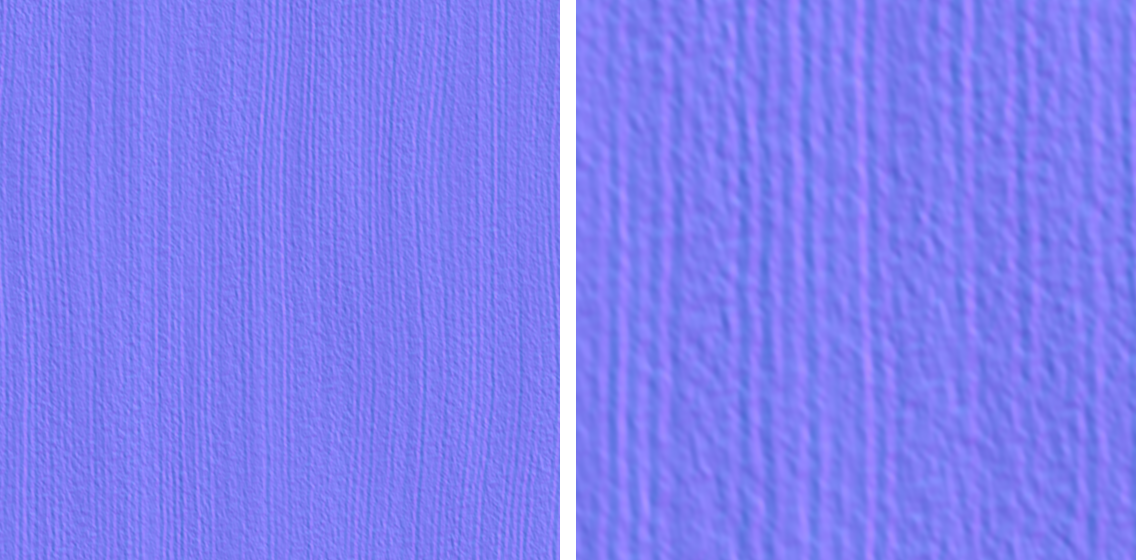
Left: the whole. Right: its middle third, enlarged.
Give the GLSL for this texture map, as a WebGL 1 fragment shader.

```glsl
precision highp float;
uniform vec2 u_resolution;

const vec3 BASE_COLOR = vec3(0.495, 0.492, 0.955);
const float SLOPE_STEP = 0.0012;
const float GROOVE_DEPTH = 0.00036;
const float GRAIN_DEPTH = 0.00030;
const float SHADE_DEPTH = 0.03;

float hash(vec2 p) {
  vec3 q = fract(p.xyx * vec3(0.1031, 0.1030, 0.0973));
  q += dot(q, q.yzx + 33.33);
  return fract((q.x + q.y) * q.z);
}

float fade(float t) {
  return t * t * (3.0 - 2.0 * t);
}

float valueNoise(vec2 p) {
  vec2 cell = floor(p);
  vec2 f = fract(p);
  float low = mix(hash(cell), hash(cell + vec2(1.0, 0.0)), fade(f.x));
  float high = mix(hash(cell + vec2(0.0, 1.0)), hash(cell + 1.0), fade(f.x));
  return mix(low, high, fade(f.y));
}

// Height along one fibre; every other fibre is raised into a ridge
float strand(float column, float y, float ridge) {
  y += 20.0 * hash(vec2(column, 71.0));
  float cell = floor(y);
  float h = mix(hash(vec2(column, cell)), hash(vec2(column, cell + 1.0)), fade(fract(y)));
  return h + ridge * mod(column, 2.0);
}

float fibres(vec2 p, float ridge) {
  float column = floor(p.x);
  return mix(strand(column, p.y, ridge), strand(column + 1.0, p.y, ridge), fade(fract(p.x)));
}

// Long, closely packed grooves that drift slightly sideways
float grooveHeight(vec2 p) {
  p.x += 0.022 * valueNoise(p * vec2(8.0, 3.0) + 5.0);
  p.x += 0.0022 * valueNoise(p * vec2(50.0, 32.0) + 17.0);
  return fibres(p * vec2(156.0, 2.2) + 40.0, 0.6)
       + 0.7 * fibres(p * vec2(83.0, 3.0) + 300.0, 0.0);
}

// Fine crinkles between the grooves, drawn out along them
float grainHeight(vec2 p) {
  vec2 d = vec2(p.x + 0.2 * p.y, p.y - 0.2 * p.x);
  return valueNoise(d * vec2(175.0, 105.0) + 200.0)
       + 0.5 * valueNoise(d * vec2(260.0, 205.0) + 500.0);
}

vec2 grooveSlope(vec2 p, float e) {
  vec2 dx = vec2(e, 0.0);
  vec2 dy = vec2(0.0, e);
  return vec2(grooveHeight(p + dx) - grooveHeight(p - dx),
              grooveHeight(p + dy) - grooveHeight(p - dy)) / (2.0 * e);
}

vec2 grainSlope(vec2 p, float e) {
  vec2 dx = vec2(e, 0.0);
  vec2 dy = vec2(0.0, e);
  return vec2(grainHeight(p + dx) - grainHeight(p - dx),
              grainHeight(p + dy) - grainHeight(p - dy)) / (2.0 * e);
}

// Tilt shifts red and green; blue follows their sum
vec3 tiltColor(vec2 tilt) {
  return BASE_COLOR + vec3(tilt, 0.46 * (tilt.x + tilt.y));
}

void main() {
  vec2 uv = gl_FragCoord.xy / u_resolution;

  // Patches where the grooves or the crinkles dominate
  float patchiness = valueNoise(uv * vec2(26.0, 4.0) + 90.0);
  float grooveGain = mix(0.75, 1.25, patchiness);
  float grainGain = mix(1.25, 0.75, patchiness);

  vec2 groove = grooveSlope(uv, SLOPE_STEP) * GROOVE_DEPTH * grooveGain;
  vec2 grain = grainSlope(uv, SLOPE_STEP) * GRAIN_DEPTH * grainGain;

  // Slopes lean toward the diagonal, so red and green rise together
  vec2 tilt = groove + grain + 0.45 * grain.yx + vec2(0.0, 0.2 * groove.x);

  // Wider, faint lengthwise bands of light
  tilt += SHADE_DEPTH * (fibres(uv * vec2(38.0, 3.0) + 150.0, 0.0) - 0.5);

  gl_FragColor = vec4(clamp(tiltColor(tilt), 0.0, 1.0), 1.0);
}
```
